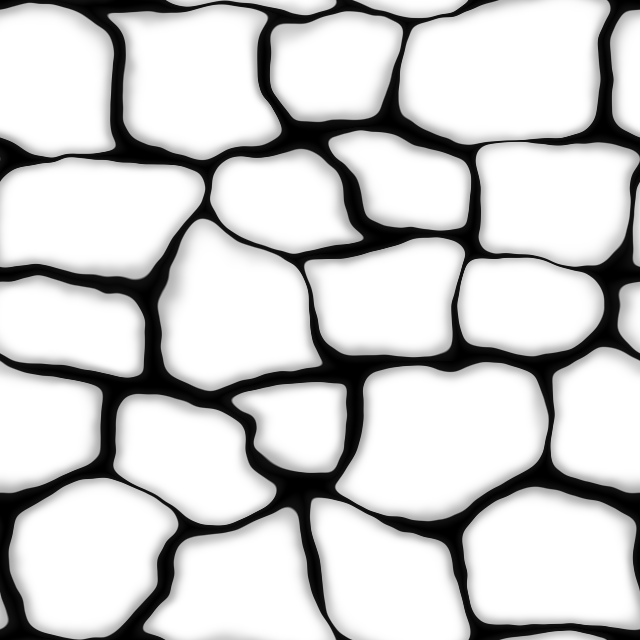
Give the GLSL for this texture map, as a Shadertoy shader.

```glsl
// Stone wall mask: white rounded stones with soft grey rims between black joints
const vec2  GRID = vec2(4.0, 5.0);         // stones per canvas, columns and rows
const float ROW_SHIFT = 0.4;               // sideways offset from row to row
const vec2  JITTER = vec2(0.62, 0.50);     // scatter of stone centres, in cells
const vec2  METRIC = vec2(1.0, 1.4);       // flattens the bed joints
const float SIZE_VARIATION = 0.055;
const float CORNER = 0.0115;               // corner rounding
const float JOINT_MIN = 0.0015;            // half widths of the joints
const float JOINT_MAX = 0.0118;
const float RIM_WIDTH = 0.0118;
const float RIM_SHADE = 0.27;
const float JOINT_GREY = 0.065;
const float EDGE_SOFTNESS = 0.0009;

vec2 hash22(vec2 p) {
    vec3 h = fract(vec3(p.xyx) * vec3(0.1031, 0.1030, 0.0973));
    h += dot(h, h.yzx + 33.33);
    return fract((h.xx + h.yz) * h.zy);
}

// Value noise with two channels, repeating once per canvas
vec2 noise(vec2 p, float frequency) {
    p *= frequency;
    vec2 cell = floor(p);
    vec2 f = fract(p);
    f = f * f * (3.0 - 2.0 * f);
    vec2 a = hash22(mod(cell, frequency) + frequency);
    vec2 b = hash22(mod(cell + vec2(1, 0), frequency) + frequency);
    vec2 c = hash22(mod(cell + vec2(0, 1), frequency) + frequency);
    vec2 d = hash22(mod(cell + vec2(1, 1), frequency) + frequency);
    return mix(mix(a, b, f.x), mix(c, d, f.x), f.y);
}

// Distance to a stone centre in a squarish metric: x = value, yz = gradient
vec3 stoneField(vec2 p, vec2 cell) {
    vec2 id = mod(cell, GRID);
    vec2 scatter = (hash22(id + 17.0) - 0.5) * JITTER;
    vec2 centre = cell + 0.5 + scatter;
    centre.x += fract(id.y * ROW_SHIFT);
    vec2 v = (p - centre / GRID) * METRIC;
    vec2 v2 = v * v;
    float r = max(sqrt(sqrt(dot(v2, v2))), 1e-4);
    float size = (hash22(id + 71.0).x - 0.5) * SIZE_VARIATION;
    return vec3(r - size, v * v2 / (r * r * r) * METRIC);
}

// Smooth distance from the nearest stone's borders
float borderDistance(vec2 p) {
    vec2 base = floor(p * GRID);
    vec3 nearest = vec3(1e3, 0.0, 0.0);
    vec2 nearestCell = base;
    for (int y = -2; y <= 2; y++)
    for (int x = -3; x <= 2; x++) {
        vec2 cell = base + vec2(x, y);
        vec3 field = stoneField(p, cell);
        if (field.x < nearest.x) {
            nearest = field;
            nearestCell = cell;
        }
    }
    float sum = 0.0;
    for (int y = -2; y <= 2; y++)
    for (int x = -3; x <= 2; x++) {
        vec2 cell = base + vec2(x, y);
        if (cell == nearestCell) continue;
        vec3 field = stoneField(p, cell);
        float slope = max(length(field.yz - nearest.yz), 0.4);
        sum += exp(-(field.x - nearest.x) / (slope * CORNER));
    }
    return -CORNER * log(max(sum, 1e-20));
}

void mainImage(out vec4 fragColor, in vec2 fragCoord) {
    vec2 uv = fragCoord / iResolution.y;

    // Bend the joints at three scales
    vec2 p = uv;
    p += (noise(uv, 6.0) - 0.5) * 0.050;
    p += (noise(uv, 17.0) - 0.5) * 0.017;
    p += (noise(uv, 48.0) - 0.5) * 0.0035;

    // Joints swell and pinch along their length
    float swell = smoothstep(0.1, 0.9, noise(uv, 9.0).x);
    float d = borderDistance(p) - mix(JOINT_MIN, JOINT_MAX, swell);

    // Stone face with shaded rim, weaker beside thin joints
    float rim = max(d, 0.0) / RIM_WIDTH;
    float shade = RIM_SHADE * mix(0.75, 1.2, swell);
    float stone = 1.0 - shade * exp(-rim * rim);

    // Joint, darkest where it is deep
    float joint = JOINT_GREY * (1.0 - smoothstep(0.0, 0.013, -d));

    float edge = max(EDGE_SOFTNESS, 0.7 / iResolution.y);
    float grey = mix(joint, stone, smoothstep(-edge, edge, d));
    fragColor = vec4(vec3(grey), 1.0);
}
```
